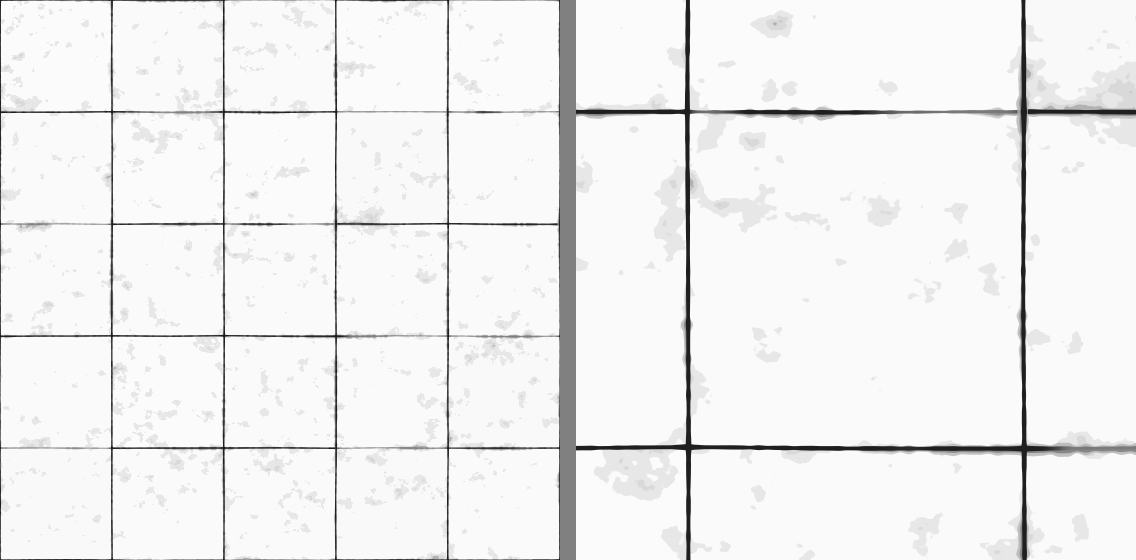
Left, the full canvas; right, a detail of the centre.
Reproduce this texture procedurally as a Shadertoy shader.

```glsl
const float TILES = 5.0;
const vec3 GLAZE = vec3(0.985);
const vec3 PALE_STAIN = vec3(0.905);
const vec3 MID_STAIN = vec3(0.85);
const vec3 DARK_STAIN = vec3(0.70);
const vec3 FADED_INK = vec3(0.48);
const vec3 INK = vec3(0.12);

float hash(vec2 p) {
    vec3 q = fract(vec3(p.xyx) * 0.1031);
    q += dot(q, q.yzx + 33.33);
    return fract((q.x + q.y) * q.z);
}

float noise(vec2 p) {
    vec2 i = floor(p), f = fract(p);
    f = f * f * (3.0 - 2.0 * f);
    return mix(mix(hash(i), hash(i + vec2(1, 0)), f.x),
               mix(hash(i + vec2(0, 1)), hash(i + vec2(1, 1)), f.x), f.y);
}

float fbm(vec2 p) {
    float sum = 0.0, amplitude = 0.5;
    for (int i = 0; i < 4; i++) {
        sum += amplitude * noise(p);
        p = mat2(1.6, 1.2, -1.2, 1.6) * p + 7.3;
        amplitude *= 0.55;
    }
    return sum;
}

// Coverage of a band around a line, with a blurred rim
float band(float dist, float halfWidth, float blur) {
    return clamp((halfWidth - dist) / blur + 0.5, 0.0, 1.0);
}

// Stain level: clustered patches, strongest next to the joints
float stainLevel(vec2 p, vec2 cell, float edgeDist) {
    vec2 offset = 40.0 * vec2(hash(cell + 3.1), hash(cell + 8.7));
    float patches = fbm(p * vec2(8.5, 10.0) + offset);
    float cluster = noise(p * 2.3 + offset) - 0.5;
    float dirtiness = hash(cell + 21.0) - 0.5;
    float rim = exp(-edgeDist / 0.028) * noise(p * 2.7 + 50.0);
    return patches + 0.22 * cluster + 0.07 * dirtiness + 0.36 * rim;
}

vec3 addStain(vec3 base, vec3 stain, float level, float threshold) {
    return mix(base, stain, smoothstep(threshold - 0.012, threshold + 0.012, level));
}

// One joint: across is the signed distance, wear thins and fades the ink
vec3 addJoint(vec3 base, float across, float along, float seed, float wear, float blur) {
    float drift = 0.005 * (noise(vec2(along * 2.0, seed)) - 0.5);
    float rough = noise(vec2(along * 38.0, seed + 17.0));
    float dist = abs(across + drift);

    // Thin ragged fringe, pale outside and dark against the ink
    float fringe = smoothstep(0.35, 0.9, noise(vec2(along * 3.0, seed + 31.0)));
    float fringeWidth = fringe * (0.006 + 0.015 * rough);
    float side = abs(across + drift + 0.004);
    base = mix(base, DARK_STAIN, 0.8 * fringe * band(side, fringeWidth, blur));
    base = mix(base, FADED_INK, 0.8 * fringe * band(side, 0.5 * fringeWidth, blur));

    // Ink core, swelling at the crossings
    float crossing = exp(-abs(along - round(along)) / 0.02);
    float halfWidth = mix(0.0062, 0.0042, wear) + 0.002 * (rough - 0.5) + 0.003 * crossing;
    vec3 ink = mix(INK, FADED_INK, wear * (1.0 - crossing));
    return mix(base, ink, band(dist, halfWidth, blur));
}

void mainImage(out vec4 fragColor, in vec2 fragCoord) {
    vec2 p = fragCoord / iResolution.xy * TILES;
    float blur = TILES / min(iResolution.x, iResolution.y);
    vec2 cell = floor(p);
    vec2 joint = round(p);
    vec2 across = p - joint;
    float edgeDist = min(abs(across.x), abs(across.y));

    // Tile glaze with layered stains
    vec3 color = GLAZE - 0.008 * hash(cell + 5.0);
    float level = stainLevel(p, cell, edgeDist);
    color = addStain(color, PALE_STAIN, level, 0.73);
    color = addStain(color, MID_STAIN, level, 0.86);
    color = addStain(color, DARK_STAIN, level, 0.95);

    // Horizontal joints wear by segment, vertical ones stay dark
    float segment = hash(vec2(cell.x, joint.y) + 61.0);
    float patchy = noise(vec2(p.x * 3.0, joint.y * 5.0 + 2.0));
    float wear = smoothstep(0.5, 0.6, 0.65 * segment + 0.35 * patchy);
    color = addJoint(color, across.y, p.x, joint.y * 3.0 + 90.0, wear, blur);
    color = addJoint(color, across.x, p.y, joint.x * 3.0 + 11.0, 0.0, blur);

    fragColor = vec4(color, 1.0);
}
```
